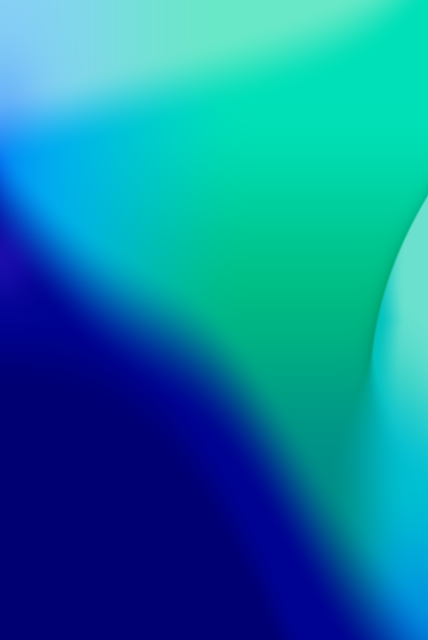
This background is drawn by a Shadertoy shader. Its source:

```glsl
// Soft abstract gradient: mint haze over green, a navy swell and a pale curved fold.

const vec3 MINT = vec3(0.00, 0.88, 0.72);
const vec3 GREEN = vec3(0.00, 0.74, 0.51);
const vec3 DEEP_TEAL = vec3(0.00, 0.56, 0.53);
const vec3 CYAN = vec3(0.00, 0.70, 0.95);
const vec3 AZURE = vec3(0.02, 0.42, 0.96);
const vec3 NAVY = vec3(0.00, 0.01, 0.57);
const vec3 DARK_NAVY = vec3(0.00, 0.00, 0.45);
const vec3 VIOLET = vec3(0.13, 0.06, 0.70);

// Bell curve, 1 at zero and falling off over the given width.
float bell(float x, float width) {
    float t = x / width;
    return exp(-t * t);
}

// Smooth step centred on zero.
float softEdge(float d, float halfWidth) {
    return smoothstep(-halfWidth, halfWidth, d);
}

// Green field, turning cyan and then azure toward the left side.
vec3 greenField(vec2 p) {
    vec3 col = mix(GREEN, MINT, smoothstep(0.50, 0.85, p.y));
    col = mix(DEEP_TEAL, col, smoothstep(0.25, 0.58, p.y));
    col = mix(CYAN, col, smoothstep(0.02, 0.60, p.x));
    return mix(col, AZURE, 0.75 * exp(-p.x / 0.07));
}

// Pale haze above a slowly rising line.
vec3 addHaze(vec3 col, vec2 p) {
    float line = 0.753 + 0.175 * p.x + 0.09 * pow(p.x, 8.0);
    vec3 haze = mix(vec3(0.53, 0.82, 0.96), vec3(0.41, 0.91, 0.78),
                    smoothstep(0.0, 0.55, p.x));
    float blueSide = bell(p.x, 0.10) * bell(p.y - 0.80, 0.11);
    haze = mix(haze, vec3(0.36, 0.65, 0.98), 0.8 * blueSide);
    return mix(col, haze, smoothstep(-0.015, 0.10, p.y - line));
}

// Fold at the right: crisp at the top, dissolving downward.
vec3 addFold(vec3 col, vec2 p, float pixel) {
    float rise = max(p.y - 0.395, 0.0);
    float d = p.x - (0.865 + 1.5 * rise * rise);
    float blur = smoothstep(0.46, 0.26, p.y);
    float halfWidth = mix(0.002 + pixel, 0.10, blur);

    vec3 fold = mix(vec3(0.00, 0.56, 0.88), vec3(0.00, 0.75, 0.82),
                    smoothstep(0.0, 0.25, p.y));
    fold = mix(fold, vec3(0.00, 0.76, 0.74), smoothstep(0.28, 0.46, p.y));
    float light = smoothstep(0.30, 0.58, p.y + 0.6 * d)
                * smoothstep(0.0, 0.07, d + 0.5 * max(p.y - 0.5, 0.0));
    fold = mix(fold, vec3(0.42, 0.88, 0.81), light);

    // Narrow shade cast outside the crisp edge.
    float shade = exp(-max(-d, 0.0) / 0.014) * (1.0 - blur);
    col *= 1.0 - 0.14 * shade;
    return mix(col, fold, softEdge(d, halfWidth));
}

// Navy swell with a darker core and a faint violet glow.
vec3 addNavy(vec3 col, vec2 p) {
    float crest = 0.69 - 0.76 * p.x + 0.105 * bell(p.x - 0.52, 0.24);
    float core = 0.414 - 1.28 * pow(p.x, 2.6);
    vec3 navy = mix(DARK_NAVY, NAVY, smoothstep(-0.025, 0.10, p.y - core));
    float glow = bell(p.x, 0.08) * bell(p.y - 0.595, 0.06);
    navy = mix(navy, VIOLET, 0.8 * glow);
    return mix(navy, col, softEdge(p.y - crest, mix(0.085, 0.13, p.x)));
}

void mainImage(out vec4 fragColor, in vec2 fragCoord) {
    vec2 p = fragCoord / iResolution.xy;
    vec3 col = greenField(p);
    col = addHaze(col, p);
    col = addFold(col, p, 1.0 / iResolution.x);
    col = addNavy(col, p);
    fragColor = vec4(col, 1.0);
}
```
